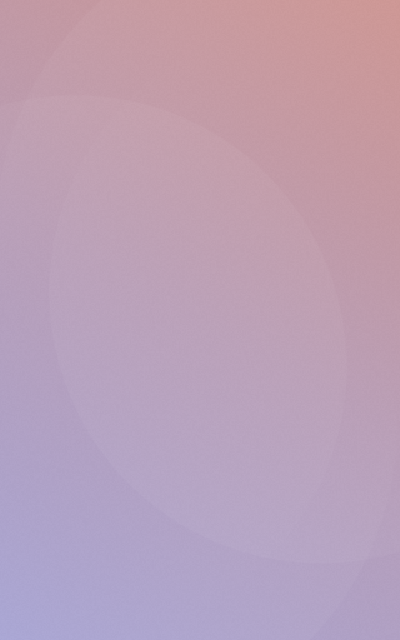
Give the GLSL for this background, as a WebGL 1 fragment shader.

```glsl
precision highp float;
// Soft periwinkle-to-coral gradient with four large, fading translucent discs.

uniform vec2 u_resolution;

// Gradient colours, from lower left to upper right
const vec3 PERIWINKLE = vec3(0.656, 0.645, 0.828);
const vec3 MAUVE      = vec3(0.720, 0.614, 0.710);
const vec3 CORAL      = vec3(0.802, 0.584, 0.572);
const vec2 GRADIENT_DIR = vec2(0.5, 0.86);

// Discs: centre and radius, in canvas widths
const vec3 LOWER_LEFT_DISC  = vec3(0.1875, 0.683, 0.679);
const vec3 UPPER_RIGHT_DISC = vec3(0.802, 0.871, 0.679);
const vec3 TOP_DISC         = vec3(0.765, 1.017, 0.775);
const vec3 BOTTOM_DISC      = vec3(0.219, 0.5375, 0.773);

const float DISC_OPACITY = 0.037;
const float INNER_FADE_START = -0.6; // position across the disc, in radii
const float OUTER_FADE_START = -0.1;
const float FADE_END = 1.0;

const float GRAIN_CELLS = 320.0; // across the canvas width
const float GRAIN_STRENGTH = 0.012;

float hash(vec2 cell) {
  vec3 h = fract(cell.xyx * 0.1031);
  h += dot(h, h.yzx + 33.33);
  return fract((h.x + h.y) * h.z);
}

vec3 backdrop(vec2 p, vec2 size) {
  float t = dot(p, GRADIENT_DIR) / dot(size, GRADIENT_DIR);
  vec3 lower = mix(PERIWINKLE, MAUVE, clamp(t * 2.0, 0.0, 1.0));
  return mix(lower, CORAL, clamp(t * 2.0 - 1.0, 0.0, 1.0));
}

// White disc, brightest on the side that brightSide points to
vec3 addDisc(vec3 color, vec2 p, vec3 disc, vec2 brightSide, float fadeStart) {
  float pixel = 1.0 / u_resolution.x;
  vec2 offset = p - disc.xy;
  float coverage = 1.0 - smoothstep(-pixel, pixel, length(offset) - disc.z);
  float across = dot(offset, normalize(brightSide)) / disc.z;
  float fade = smoothstep(fadeStart, FADE_END, across);
  return mix(color, vec3(1.0), DISC_OPACITY * coverage * fade);
}

void main() {
  vec2 p = gl_FragCoord.xy / u_resolution.x;
  vec2 size = vec2(1.0, u_resolution.y / u_resolution.x);

  vec3 color = backdrop(p, size);
  color = addDisc(color, p, TOP_DISC, vec2(-0.3, 1.0), OUTER_FADE_START);
  color = addDisc(color, p, BOTTOM_DISC, vec2(0.3, -1.0), OUTER_FADE_START);
  color = addDisc(color, p, LOWER_LEFT_DISC, vec2(0.8, 1.0), INNER_FADE_START);
  color = addDisc(color, p, UPPER_RIGHT_DISC, vec2(-0.8, -1.0), INNER_FADE_START);

  // Fine grain
  color += (hash(floor(p * GRAIN_CELLS)) - 0.5) * GRAIN_STRENGTH;

  gl_FragColor = vec4(color, 1.0);
}
```
